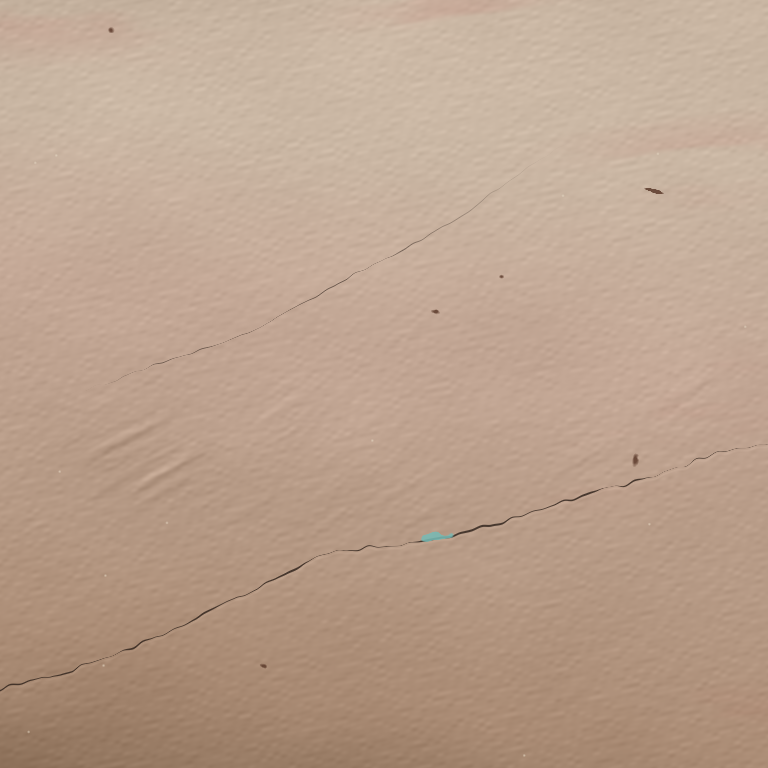
Give the GLSL for this texture, as a Shadertoy shader.

```glsl
const vec3 SHADOW_BROWN = vec3(0.60, 0.49, 0.40);
const vec3 WARM_BROWN   = vec3(0.67, 0.55, 0.46);
const vec3 ROSY_TAN     = vec3(0.715, 0.605, 0.525);
const vec3 ROSY_BEIGE   = vec3(0.765, 0.655, 0.585);
const vec3 PALE_BEIGE   = vec3(0.79, 0.715, 0.64);
const vec3 CRACK_DARK   = vec3(0.20, 0.15, 0.12);
const vec3 SPOT_DARK    = vec3(0.36, 0.23, 0.17);
const vec3 CHIP_TEAL    = vec3(0.46, 0.73, 0.71);
const vec3 SPECK_LIGHT  = vec3(0.90, 0.85, 0.77);
const vec3 SMEAR_TINT   = vec3(-0.010, -0.052, -0.044);

const vec2 GRAIN_SCALE   = vec2(115.0, 180.0);
const vec2 STROKE_SCALE  = vec2(11.0, 95.0);
const float STROKE_ANGLE = 0.52;
const float RELIEF_GAIN  = 0.042;
const vec2 LIGHT_STEP    = vec2(-0.0007, 0.0016);
const float MOTTLE_GAIN  = 0.045;
const float SPECK_CELLS  = 17.0;

// Each spot: centre, radius, flattening along the vertical
const vec4 SPOTS[6] = vec4[6](
    vec4(0.567, 0.594, 0.0045, 1.7), vec4(0.653, 0.640, 0.0024, 1.2),
    vec4(0.853, 0.751, 0.0130, 5.5), vec4(0.827, 0.401, 0.0036, 0.6),
    vec4(0.343, 0.133, 0.0036, 1.5), vec4(0.145, 0.961, 0.0028, 1.0));

float hash(vec2 p) {
    vec3 q = fract(p.xyx * 0.1031);
    q += dot(q, q.yzx + 33.33);
    return fract((q.x + q.y) * q.z);
}

float noise(vec2 p) {
    vec2 i = floor(p), f = fract(p);
    f = f * f * (3.0 - 2.0 * f);
    return mix(mix(hash(i), hash(i + vec2(1, 0)), f.x),
               mix(hash(i + vec2(0, 1)), hash(i + vec2(1, 1)), f.x), f.y);
}

float fbm(vec2 p) {
    float sum = 0.0, amp = 0.5;
    for (int i = 0; i < 4; i++) {
        sum += amp * noise(p);
        p = p * 2.03 + 17.3;
        amp *= 0.5;
    }
    return sum;
}

vec2 rotate(vec2 p, float a) {
    return vec2(cos(a) * p.x + sin(a) * p.y, cos(a) * p.y - sin(a) * p.x);
}

// Soft elliptical patch, tilted by angle
float patchMask(vec2 p, vec2 centre, vec2 size, float angle) {
    vec2 q = rotate(p - centre, angle) / size;
    return exp(-dot(q, q));
}

// Height of the paint: fine grain plus brushed ridges
float relief(vec2 p) {
    vec2 g = rotate(p, 0.2) * GRAIN_SCALE;
    float grain = noise(g + 5.0) + 0.4 * noise(g * 0.47 + 60.0);
    vec2 q = rotate(p, STROKE_ANGLE);
    q.y += 0.010 * noise(p * 9.0);
    float ridges = pow(noise(q * STROKE_SCALE + 30.0), 2.0) + 0.3 * noise(q * STROKE_SCALE * 1.9 + 80.0);
    float brushed = 3.6 * patchMask(p, vec2(0.22, 0.41), vec2(0.22, 0.08), 0.25)
                  + 1.6 * patchMask(p, vec2(0.60, 0.36), vec2(0.24, 0.06), 0.35)
                  + 1.3 * patchMask(p, vec2(0.94, 0.50), vec2(0.14, 0.05), 0.60);
    brushed *= smoothstep(0.15, 0.6, noise(p * 13.0 + 4.0));
    return grain + ridges * brushed;
}

vec3 wallColour(float t) {
    vec3 c = mix(SHADOW_BROWN, WARM_BROWN, smoothstep(-0.06, 0.12, t));
    c = mix(c, ROSY_TAN, smoothstep(0.08, 0.34, t));
    c = mix(c, ROSY_BEIGE, smoothstep(0.32, 0.58, t));
    return mix(c, PALE_BEIGE, smoothstep(0.55, 0.82, t));
}

// Heights of the two cracks along x
float lowerCrack(float x) {
    return 0.10 + 0.328 * x + 0.036 * exp(-pow((x - 0.43) / 0.15, 2.0))
         + 0.012 * (noise(vec2(x * 17.0, 3.0)) - 0.5) + 0.006 * (noise(vec2(x * 75.0, 8.0)) - 0.5);
}

float upperCrack(float x) {
    float d = x - 0.10;
    return 0.487 + 0.30 * d + 0.34 * d * d
         + 0.010 * (noise(vec2(x * 20.0, 14.0)) - 0.5) + 0.004 * (noise(vec2(x * 80.0, 21.0)) - 0.5);
}

float coverage(float dist, float px) {
    return clamp(0.5 - dist / px, 0.0, 1.0);
}

void mainImage(out vec4 fragColor, in vec2 fragCoord) {
    vec2 p = fragCoord / iResolution.y;
    float px = 1.0 / iResolution.y;

    // Broad shading and mottling
    float t = p.y + 0.12 * (p.x - 0.5) + 0.14 * (fbm(p * vec2(2.0, 4.0) + 2.0) - 0.47);
    vec3 col = wallColour(t) + MOTTLE_GAIN * (fbm(p * vec2(6.0, 9.0)) - 0.47);
    col -= 0.04 * smoothstep(0.90, 1.05, p.y - 0.1 * p.x);
    col -= 0.04 * patchMask(p, vec2(0.05, 0.0), vec2(0.50, 0.14), 0.0);

    // Rosy smears
    float smear = smoothstep(0.42, 0.68, fbm(rotate(p, 0.12) * vec2(5.0, 24.0) + 9.0));
    float area = patchMask(p, vec2(0.60, 0.98), vec2(0.12, 0.05), 0.0)
               + patchMask(p, vec2(0.06, 0.98), vec2(0.16, 0.05), 0.0)
               + patchMask(p, vec2(0.94, 0.79), vec2(0.16, 0.05), 0.0)
               + 0.7 * patchMask(p, vec2(0.88, 0.46), vec2(0.16, 0.06), 0.4)
               + 0.5 * patchMask(p, vec2(0.88, 0.07), vec2(0.20, 0.03), 0.0);
    col += SMEAR_TINT * smear * area;

    // Side light on the relief
    col += RELIEF_GAIN * (relief(p - LIGHT_STEP) - relief(p + LIGHT_STEP));

    // Cracks, with a faint lit lower lip
    float lower = (p.y - lowerCrack(p.x)) * 0.93;
    float upper = (p.y - upperCrack(p.x)) * 0.88;
    float lowerWidth = mix(-0.0002, 0.0014, noise(vec2(p.x * 34.0, 40.0)));
    float upperWidth = mix(-0.0003, 0.0007, noise(vec2(p.x * 38.0, 50.0)));
    float upperFade = smoothstep(0.08, 0.24, p.x) * (1.0 - smoothstep(0.42, 0.76, p.x));
    col += 0.04 * coverage(abs(lower + 0.003) - 0.001, 2.0 * px);
    col = mix(col, CRACK_DARK, 0.85 * coverage(abs(lower) - lowerWidth, px));
    col = mix(col, CRACK_DARK, 0.70 * upperFade * coverage(abs(upper) - upperWidth, px));

    // Teal chip on the lower crack
    vec2 chip = rotate(p - vec2(0.565, lowerCrack(0.565) + 0.002), 0.15) * vec2(1.0, 3.6);
    float chipEdge = length(chip) - 0.029 + 0.022 * noise(p * vec2(90.0, 210.0));
    col = mix(col, CHIP_TEAL, 0.85 * coverage(chipEdge, 3.0 * px));

    // Dark spots
    for (int i = 0; i < 6; i++) {
        vec2 q = rotate(p - SPOTS[i].xy, -0.25) * vec2(1.0, SPOTS[i].w);
        float edge = length(q) - SPOTS[i].z * (0.7 + 0.6 * noise(p * 260.0));
        col = mix(col, SPOT_DARK, 0.85 * coverage(edge, 2.0 * px));
    }

    // Sparse pale specks
    vec2 cell = floor(p * SPECK_CELLS);
    vec2 offset = 0.2 + 0.6 * vec2(hash(cell + 7.0), hash(cell + 71.0));
    float speck = length(p - (cell + offset) / SPECK_CELLS) - 0.0013;
    col = mix(col, SPECK_LIGHT, 0.6 * step(0.93, hash(cell + 131.0)) * coverage(speck, 1.5 * px));

    fragColor = vec4(clamp(col, 0.0, 1.0), 1.0);
}
```
